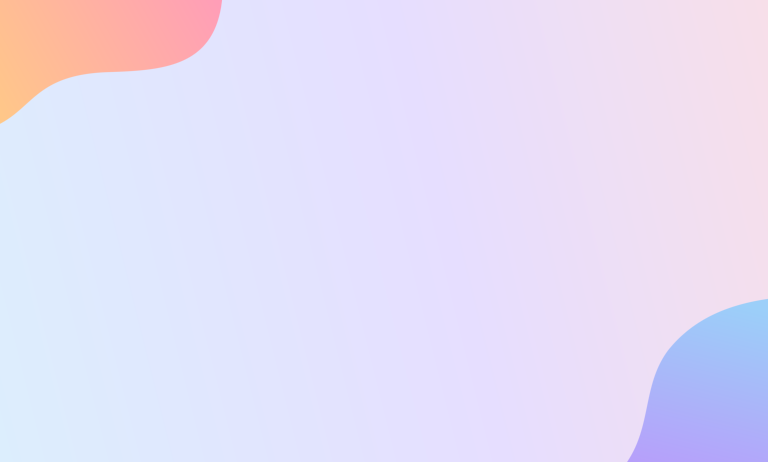
This background is drawn by a Shadertoy shader. Its source:

```glsl
// Pale pastel gradient with a warm blob at the upper left and a cool blob at the lower right.

#define ASPECT 1.662          // canvas width in units of its height
#define TILT 0.25             // slant of the background bands
#define RIDGE 1.093           // band position of the lilac ridge
#define BAND_END 1.912        // band position of the pink end
#define EDGE_SOFTNESS 0.75    // half width of the smoothed edge, in pixels
#define SOLVE_STEPS 14        // bisection steps on each curve

const vec3 ICE = vec3(0.863, 0.933, 0.992);
const vec3 LILAC = vec3(0.902, 0.871, 1.0);
const vec3 BLUSH = vec3(0.969, 0.875, 0.914);
const vec3 APRICOT = vec3(1.0, 0.784, 0.533);
const vec3 ROSE = vec3(1.0, 0.616, 0.722);
const vec3 VIOLET = vec3(0.715, 0.625, 0.98);
const vec3 SKY = vec3(0.61, 0.81, 0.975);

vec2 bezier(vec2 a, vec2 b, vec2 c, vec2 d, float t) {
    float s = 1.0 - t;
    return s * s * s * a + 3.0 * s * s * t * b + 3.0 * s * t * t * c + t * t * t * d;
}

vec2 bezierTangent(vec2 a, vec2 b, vec2 c, vec2 d, float t) {
    float s = 1.0 - t;
    return s * s * (b - a) + 2.0 * s * t * (c - b) + t * t * (d - c);
}

// Approximate signed distance to a curve that rises with x; positive above it.
float heightAbove(vec2 p, vec2 a, vec2 b, vec2 c, vec2 d) {
    float low = 0.0, high = 1.0;
    for (int i = 0; i < SOLVE_STEPS; i++) {
        float mid = 0.5 * (low + high);
        if (bezier(a, b, c, d, mid).x < p.x) low = mid;
        else high = mid;
    }
    float t = 0.5 * (low + high);
    vec2 tangent = normalize(bezierTangent(a, b, c, d, t));
    return dot(p - bezier(a, b, c, d, t), vec2(-tangent.y, tangent.x));
}

// Two curve pieces joined at a knot.
float warmEdge(vec2 p) {
    vec2 knot = vec2(0.238, 0.844);
    return p.x < knot.x
        ? heightAbove(p, vec2(0.0, 0.732), vec2(0.074, 0.771), vec2(0.082, 0.840), knot)
        : heightAbove(p, knot, vec2(0.357, 0.848), vec2(0.465, 0.857), vec2(0.4805, 1.0));
}

float coolEdge(vec2 p) {
    vec2 knot = vec2(1.446, 0.242);
    return p.x < knot.x
        ? heightAbove(p, vec2(1.357, 0.0), vec2(1.411, 0.080), vec2(1.390, 0.167), knot)
        : heightAbove(p, knot, vec2(1.498, 0.307), vec2(1.571, 0.340), vec2(1.662, 0.353));
}

// Two-colour gradient running from one point to another.
vec3 linearGradient(vec2 p, vec2 from, vec2 to, vec3 first, vec3 last) {
    vec2 axis = to - from;
    return mix(first, last, clamp(dot(p - from, axis) / dot(axis, axis), 0.0, 1.0));
}

vec3 background(vec2 p) {
    float band = p.x + TILT * p.y;
    vec3 color = mix(ICE, LILAC, clamp(band / RIDGE, 0.0, 1.0));
    return mix(color, BLUSH, clamp((band - RIDGE) / (BAND_END - RIDGE), 0.0, 1.0));
}

void mainImage(out vec4 fragColor, in vec2 fragCoord) {
    vec2 p = fragCoord / iResolution.xy * vec2(ASPECT, 1.0);
    float soft = EDGE_SOFTNESS / iResolution.y;

    vec3 warm = linearGradient(p, vec2(0.0, 0.732), vec2(0.4805, 1.0), APRICOT, ROSE);
    vec3 cool = linearGradient(p, vec2(1.38, 0.0), vec2(1.47, 0.37), VIOLET, SKY);

    // Lay the blobs over the background.
    vec3 color = background(p);
    color = mix(color, warm, smoothstep(-soft, soft, warmEdge(p)));
    color = mix(color, cool, smoothstep(-soft, soft, -coolEdge(p)));
    fragColor = vec4(color, 1.0);
}
```
